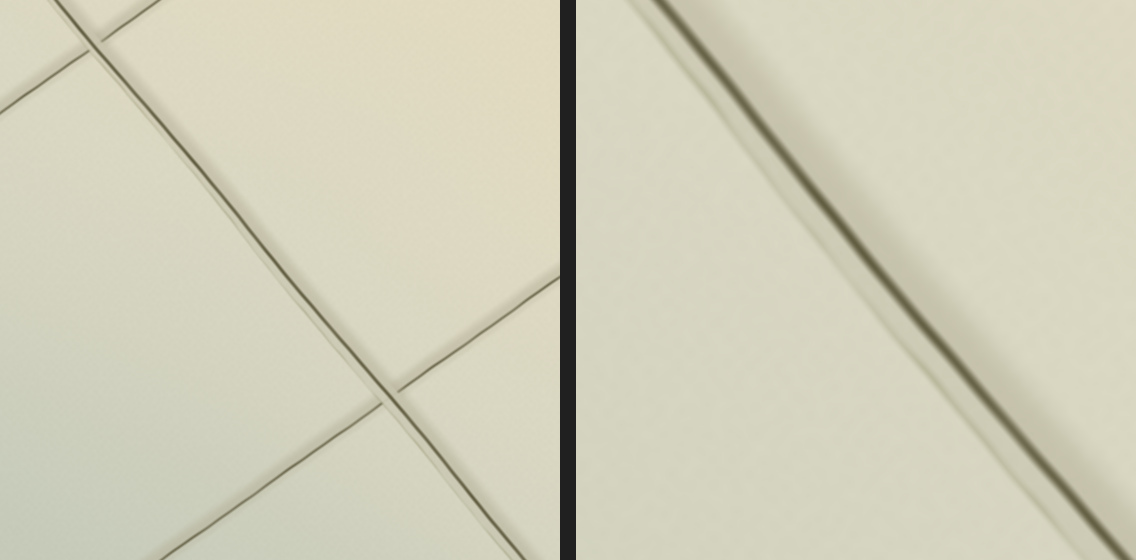
Left: the whole. Right: its middle third, enlarged.
Give the GLSL for this texture, as a WebGL 1 fragment shader.

```glsl
precision highp float;
// Pale square ceiling panels seen at a slant, parted by dark seams in raised, softly shaded rails.
uniform vec2 u_resolution;

const float PANEL = 0.817;
const vec3 SHADE_TONE = vec3(0.768, 0.789, 0.722);
const vec3 PANEL_TONE = vec3(0.848, 0.840, 0.760);
const vec3 WARM_TONE  = vec3(0.884, 0.857, 0.758);
const vec3 SEAM_TONE  = vec3(0.360, 0.345, 0.235);
const vec3 SHADOW_TONE = vec3(0.690, 0.670, 0.575);
const vec3 EDGE_TONE  = vec3(0.610, 0.610, 0.470);

vec2 hash2(vec2 cell) {
  return fract(sin(vec2(dot(cell, vec2(127.1, 311.7)), dot(cell, vec2(269.5, 183.3)))) * 4375.85);
}

// Distance to the nearest scattered point.
float cellular(vec2 p) {
  vec2 cell = floor(p);
  float nearest = 2.0;
  for (int j = -1; j <= 1; j++) {
    for (int i = -1; i <= 1; i++) {
      vec2 c = cell + vec2(float(i), float(j));
      nearest = min(nearest, length(c + hash2(c) - p));
    }
  }
  return nearest;
}

float waves(float t, float phase) {
  return 0.5 * sin(t * 23.0 + phase) + 0.3 * sin(t * 57.0 + phase * 2.3) + 0.2 * sin(t * 121.0 + phase);
}

// Signed distance to the nearest of evenly spaced lines.
float repeatLine(float x, float offset, float period) {
  return mod(x - offset + 0.5 * period, period) - 0.5 * period;
}

float stroke(float d, float halfWidth, float blur) {
  return 1.0 - smoothstep(halfWidth - blur, halfWidth + blur, abs(d));
}

// Shadow that starts at the seam and fades out on its positive side.
float sideShadow(float d, float reach) {
  return smoothstep(-0.005, 0.003, d) * (1.0 - smoothstep(0.3 * reach, reach, d));
}

vec3 panelColor(vec2 p) {
  float light = dot(p, vec2(0.38, 0.62)) + 0.02 * sin(p.x * 7.0 + 2.0 * sin(p.y * 4.0));
  vec3 color = mix(SHADE_TONE, PANEL_TONE, smoothstep(-0.06, 0.54, light));
  color = mix(color, WARM_TONE, smoothstep(0.42, 0.95, light));
  float weave = sin(p.x * 420.0 + sin(p.y * 35.0)) * sin(p.y * 390.0 + sin(p.x * 41.0));
  float grain = cellular(p * 105.0) - 0.45;
  return color + 0.009 * grain + 0.002 * weave;
}

vec3 addCrossSeam(vec3 color, float d, float along, float blur) {
  color = mix(color, SHADOW_TONE, 0.45 * sideShadow(d, 0.030));
  color = mix(color, SHADOW_TONE, 0.20 * stroke(d + 0.006, 0.006, 0.005));
  float strength = 0.78 + 0.12 * waves(along, 1.7);
  return mix(color, SEAM_TONE, strength * stroke(d, 0.0021, blur));
}

vec3 addMainRail(vec3 color, vec3 panel, float d, float along, float blur) {
  float width = mix(0.011, 0.018, smoothstep(-0.6, 0.2, along));
  float face = smoothstep(-width - blur, -width + blur, d) * (1.0 - smoothstep(0.012, 0.018, d));
  color = mix(color, panel, 0.92 * face);
  color = mix(color, SHADOW_TONE, 0.45 * sideShadow(d, 0.036));
  color = mix(color, SHADOW_TONE, 0.26 * stroke(d + 0.5 * width, 0.5 * width, 0.005));
  float edge = d + width + 0.0007 * waves(along, 4.0);
  color = mix(color, EDGE_TONE, (0.34 + 0.20 * waves(along, 0.6)) * stroke(edge, 0.0018, blur));
  float strength = 0.90 + 0.08 * waves(along, 3.1);
  return mix(color, SEAM_TONE, strength * stroke(d, 0.0029, blur));
}

void main() {
  vec2 p = gl_FragCoord.xy / u_resolution;
  float blur = max(0.0029, 1.0 / min(u_resolution.x, u_resolution.y));

  // Slanted axes of the grid; perspective keeps them slightly off square.
  float mainAcross = dot(p, vec2(0.767, 0.642));
  float mainAlong = dot(p, vec2(0.642, -0.767));
  float crossAcross = dot(p, vec2(-0.579, 0.815));
  float crossAlong = dot(p, vec2(0.815, 0.579));

  // Seams bend a little along their length.
  float bend = 0.003 + 0.002 * sin(10.5 * mainAlong + 4.93) + 0.0005 * waves(mainAlong, 0.4);
  float mainSeam = repeatLine(mainAcross - bend, 0.717, PANEL);
  float crossSeam = repeatLine(crossAcross - 0.0009 * waves(crossAlong, 2.0), -0.167, PANEL);

  vec3 panel = panelColor(p);
  vec3 color = addCrossSeam(panel, crossSeam, crossAlong, blur);
  color = addMainRail(color, panel, mainSeam, mainAlong, blur);
  gl_FragColor = vec4(color, 1.0);
}
```
